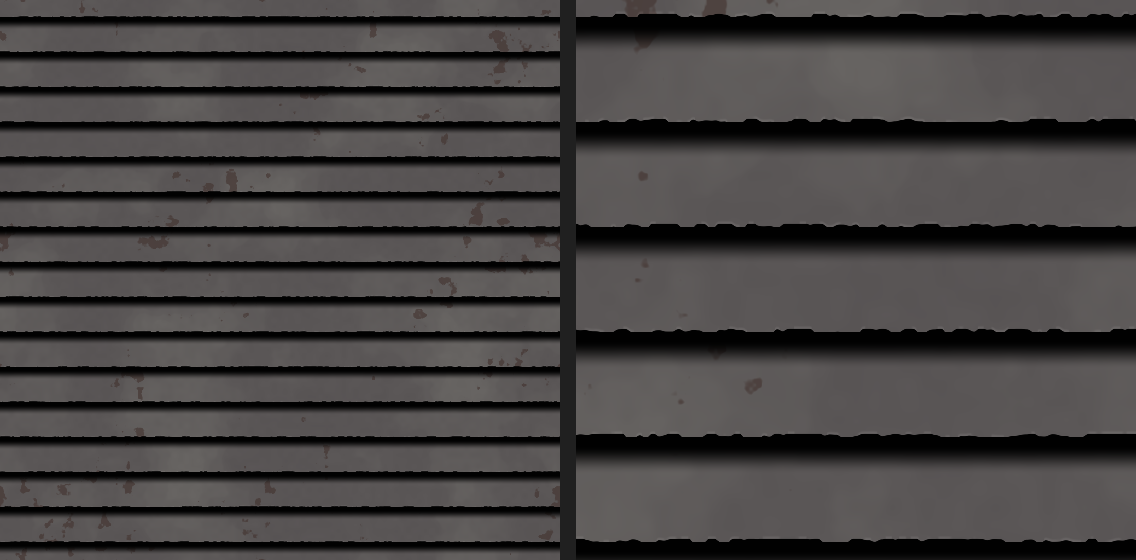
Left, the full canvas; right, a detail of the centre.
A WebGL 2 fragment shader for this texture:

```glsl
#version 300 es
precision highp float;
// Horizontal louvre slats of worn grey metal, parted by black gaps with soft shadows.
// Each slat is one repeat of a vertical profile with a ragged lower edge; clouds of
// tone and sparse rust flecks come from value noise that wraps at the canvas edges.

#define SLATS 16.0          // repeats down the canvas
#define SHADOW_START 0.08   // end of full black, in slat heights
#define SHADOW_END 0.35     // where the shadow has faded out
#define EDGE_WEAR 0.035     // depth of the ragged lower edge
#define EDGE_CELLS 128.0    // chips along one edge
#define CLOUD_CELLS 6.0     // tone patches across
#define RUST_CELLS 48.0     // rust flecks across
#define RUST_LEVEL 0.87     // higher gives less rust

uniform vec2 u_resolution;
out vec4 fragColor;

const vec3 GAP = vec3(0.004);
const vec3 METAL = vec3(0.347, 0.331, 0.332);
const vec3 WORN = vec3(0.400, 0.388, 0.380);
const vec3 RUST = vec3(0.265, 0.205, 0.190);

float hash(vec2 cell, float seed) {
    uvec3 q = uvec3(cell, seed) * uvec3(1597u, 51749u, 3571u);
    uint h = q.x ^ (q.y + 7919u) ^ (q.z << 8);
    h = (h ^ (h >> 15)) * 73244475u;
    h = (h ^ (h >> 13)) * 73244475u;
    h ^= h >> 16;
    return float(h & 65535u) / 65535.0;
}

// Value noise over the unit square, wrapping after a whole number of cells.
float noise(vec2 uv, vec2 cells, float seed) {
    vec2 p = uv * cells, i = floor(p), f = p - i;
    f = f * f * (3.0 - 2.0 * f);
    vec2 a = mod(i, cells), b = mod(i + 1.0, cells);
    return mix(mix(hash(a, seed), hash(vec2(b.x, a.y), seed), f.x),
               mix(hash(vec2(a.x, b.y), seed), hash(b, seed), f.x), f.y);
}

float fbm(vec2 uv, float cells, float seed) {
    float sum = 0.0, weight = 0.5;
    for (int k = 0; k < 4; k++) {
        sum += weight * noise(uv, vec2(cells), seed + float(k));
        cells *= 2.0;
        weight *= 0.5;
    }
    return sum / 0.9375;
}

// Layered patches with fairly crisp, ragged borders.
float clouds(vec2 uv) {
    vec2 warp = vec2(fbm(uv, 24.0, 11.0), fbm(uv, 24.0, 17.0)) - 0.5;
    float n = fbm(uv + 0.04 * warp, CLOUD_CELLS, 23.0);
    float tone = 0.5 * smoothstep(0.3, 0.8, n);
    for (int k = 0; k < 3; k++) {
        float level = 0.48 + 0.1 * float(k);
        tone += 0.17 * smoothstep(level, level + 0.04, n);
    }
    return tone;
}

// Small flecks that gather where a broad mask is high.
float rust(vec2 uv) {
    float cluster = smoothstep(0.5, 0.9, noise(uv, vec2(9.0), 31.0));
    float fleck = fbm(uv, RUST_CELLS, 37.0) + 0.24 * cluster;
    return smoothstep(RUST_LEVEL, RUST_LEVEL + 0.06, fleck);
}

void main() {
    vec2 uv = gl_FragCoord.xy / u_resolution;

    // Position inside a slat: 0 at its shaded top, 1 at its lower edge.
    float down = 0.5 - uv.y * SLATS;
    float t = fract(down);
    float row = mod(floor(down), SLATS);

    // Metal surface with tone patches and rust.
    vec3 color = mix(METAL, WORN, clouds(uv));
    color *= 0.985 + 0.03 * noise(uv, vec2(96.0), 43.0);
    color = mix(color, RUST, 0.65 * rust(uv));

    // Ragged lower edge, different on every slat, with a few pale chips.
    vec2 along = vec2(uv.x, 0.0);
    float chip = noise(along, vec2(EDGE_CELLS, 1.0), 50.0 + row);
    float fine = noise(along, vec2(EDGE_CELLS * 2.0, 1.0), 70.0 + row);
    float wear = EDGE_WEAR * smoothstep(0.3, 0.7, 0.65 * chip + 0.35 * fine);
    float depth = 1.0 - t - wear;
    float lip = 1.0 - smoothstep(0.01, 0.035, depth);
    color += 0.05 * lip * smoothstep(0.55, 0.75, fine);

    // Shadow cast by the slat above, then the black gap.
    float light = smoothstep(SHADOW_START, SHADOW_END, t);
    float blur = 0.5 * SLATS / u_resolution.y;
    float cover = smoothstep(-blur, blur, depth);
    fragColor = vec4(mix(GAP, color, light * cover), 1.0);
}
```
